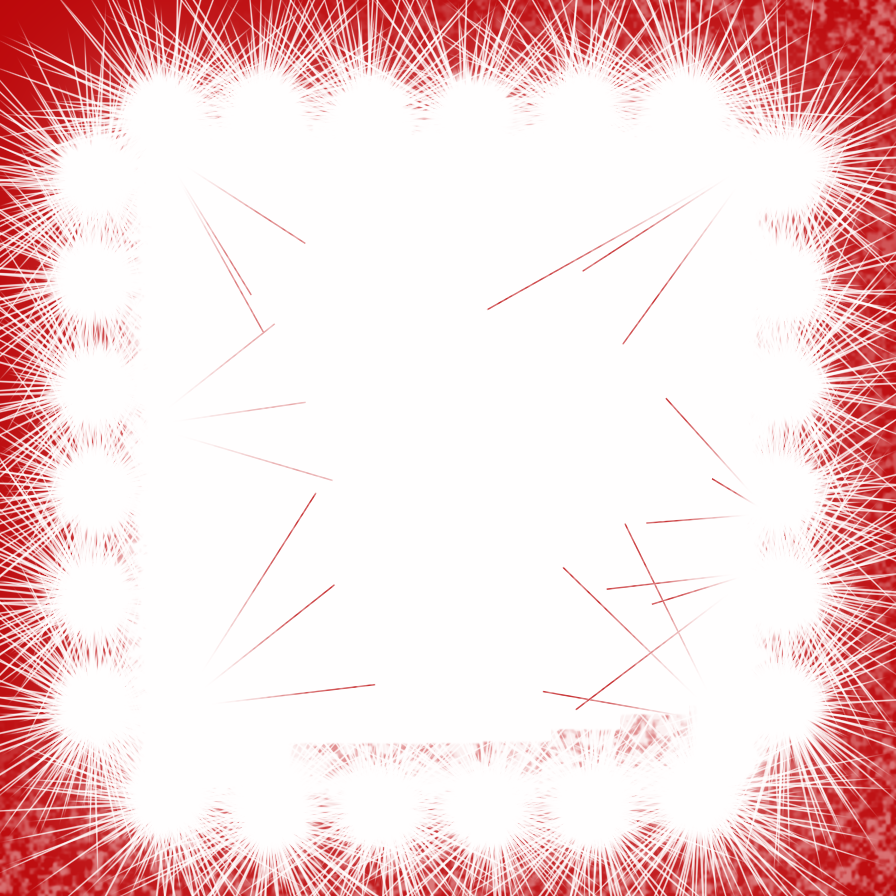
A WebGL 1 fragment shader for this background:

```glsl
precision highp float;
// A white field framed by spiky white bursts over red, with thin red scratches pointing inward.
uniform vec2 u_resolution;

const vec3 RED = vec3(0.735, 0.02, 0.03);
const vec3 WHITE = vec3(1.0, 0.995, 0.995);
const float TAU = 6.28318;

float hash(vec2 p) {
  vec3 q = fract(p.xyx * vec3(0.1031, 0.103, 0.0973));
  q += dot(q, q.yzx + 33.33);
  return fract((q.x + q.y) * q.z);
}

float noise(vec2 p) {
  vec2 cell = floor(p), f = fract(p);
  f = f * f * (3.0 - 2.0 * f);
  return mix(mix(hash(cell), hash(cell + vec2(1.0, 0.0)), f.x),
             mix(hash(cell + vec2(0.0, 1.0)), hash(cell + 1.0), f.x), f.y);
}

float roundBox(vec2 p, vec2 halfSize, float radius) {
  vec2 q = abs(p) - halfSize + radius;
  return length(max(q, 0.0)) + min(max(q.x, q.y), 0.0) - radius;
}

// Six burst centres along each side: left, right, top, bottom
vec2 burstCentre(float i) {
  float side = floor(i / 6.0);
  float t = i - side * 6.0;
  if (side < 0.5) return vec2(0.107, 0.215 + 0.118 * t);
  if (side < 1.5) return vec2(0.873, 0.215 + 0.118 * t);
  if (side < 2.5) return vec2(0.182 + 0.116 * t, 0.872);
  return vec2(0.187 + 0.118 * t, 0.097 + 0.016 * step(2.4, abs(t - 2.5)));
}

// Share of red left uncovered by one burst
float burstGap(vec2 p, float id, float px) {
  vec2 centre = burstCentre(id);
  float reach = length(p - centre);
  if (reach > 0.3) return 1.0;
  float rim = 0.036 + 0.012 * noise(vec2(atan(p.y - centre.y, p.x - centre.x) * 8.0, id));
  float gap = 1.0 - smoothstep(rim + 0.014, rim - 0.008, reach);
  for (int k = 0; k < 4; k++) {
    float layer = float(k);
    vec2 seed = vec2(id * 7.0 + layer, layer + 3.0);
    vec2 d = p - centre - 0.034 * (vec2(hash(seed), hash(seed + 41.0)) - 0.5);
    float r = length(d);
    float count = 46.0 + 10.0 * layer;
    float turn = atan(d.y, d.x) / TAU * count;
    vec2 key = vec2(floor(turn) + 80.0, id * 5.0 + layer);
    float h = hash(key);
    float len = 0.055 + 0.17 * h * h;
    float across = abs(fract(turn) - 0.25 - 0.5 * hash(key + 91.0)) * r * TAU / count;
    float width = 0.0004 + 0.0014 * max(1.0 - r / len, 0.0);
    float ray = smoothstep(width + px, width - px, across) * smoothstep(len, len * 0.75, r);
    gap *= 1.0 - 0.82 * ray;
  }
  return gap;
}

// Three broken scratches leaving a hub, strongest at their tips
float fan(vec2 p, vec2 hub, vec3 angles, vec3 lengths, float px) {
  float ink = 0.0;
  for (int i = 0; i < 3; i++) {
    vec2 dir = vec2(cos(angles[i]), sin(angles[i]));
    vec2 d = p - hub;
    float along = dot(d, dir) / lengths[i];
    float across = abs(dot(d, vec2(-dir.y, dir.x)));
    float line = smoothstep(0.0006 + px, 0.0006 - px * 0.5, across);
    float fade = smoothstep(0.15, 0.85, along) * smoothstep(1.005, 0.995, along);
    ink = max(ink, line * fade * (0.55 + 0.45 * noise(d * 260.0)));
  }
  return ink;
}

void main() {
  float side = min(u_resolution.x, u_resolution.y);
  vec2 p = (gl_FragCoord.xy - 0.5 * u_resolution) / side + 0.5;
  float px = 0.8 / side;
  float grain = 0.6 * noise(p * 110.0) + 0.4 * noise(p * 230.0);

  // Red ground, mottled toward the bottom, right and upper right
  float mottled = smoothstep(0.24, 0.02, p.y) + 0.7 * smoothstep(0.88, 1.0, p.x)
                + smoothstep(0.15, 0.9, p.x) * smoothstep(0.86, 1.0, p.y);
  float speckle = smoothstep(0.3, 0.85, grain) * clamp(mottled, 0.0, 1.0);
  float gap = 1.0 - 0.42 * speckle;

  // Pale haze and the open centre
  float edge = roundBox(p - vec2(0.5, 0.488), vec2(0.36, 0.383), 0.06);
  gap *= 1.0 - 0.38 * exp(-16.0 * max(edge, 0.0));
  gap *= 1.0 - smoothstep(0.014, -0.018, edge + 0.03 * (grain - 0.5));

  // Speckled strip with a stepped upper edge
  float stair = 0.17 + 0.042 * smoothstep(0.5, 0.78, floor(p.x * 13.0) / 13.0);
  float strip = smoothstep(0.32, 0.35, p.x) * smoothstep(0.78, 0.75, p.x)
              * smoothstep(0.12, 0.15, p.y) * smoothstep(stair + 0.002, stair - 0.002, p.y);
  gap = max(gap, strip * (0.05 + 0.4 * smoothstep(0.35, 0.8, grain)));

  for (int i = 0; i < 24; i++) gap *= burstGap(p, float(i), px);

  // Scratches from the corners and sides
  float ink = fan(p, vec2(0.2, 0.21), vec3(0.67, 1.004, 0.118), vec3(0.221, 0.284, 0.22), px);
  ink = max(ink, fan(p, vec2(0.846, 0.824), vec3(3.653, 4.085, 3.716), vec3(0.346, 0.257, 0.233), px));
  ink = max(ink, fan(p, vec2(0.807, 0.193), vec3(2.37, 2.028, 2.968), vec3(0.249, 0.248, 0.204), px));
  ink = max(ink, fan(p, vec2(0.846, 0.362), vec3(3.257, 3.79, 3.44), vec3(0.17, 0.255, 0.124), px));
  ink = max(ink, fan(p, vec2(0.859, 0.427), vec3(2.304, 3.22, 2.6), vec3(0.173, 0.138, 0.075), px));
  ink = max(ink, 0.7 * fan(p, vec2(0.182, 0.831), vec3(-0.574, -1.064, -1.02), vec3(0.189, 0.231, 0.188), px));
  ink = max(ink, 0.45 * fan(p, vec2(0.163, 0.525), vec3(0.669, -0.286, 0.145), vec3(0.183, 0.217, 0.18), px));
  ink *= smoothstep(0.0, -0.04, edge);

  gl_FragColor = vec4(mix(WHITE, RED, max(gap, 0.85 * ink)), 1.0);
}
```
